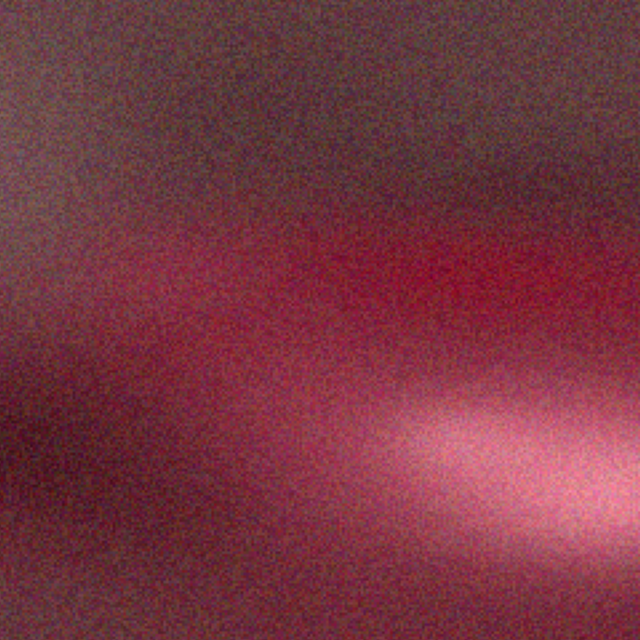
Reproduce this texture procedurally as a WebGL 2 fragment shader.

```glsl
#version 300 es
precision highp float;
// Grainy crimson gradient: smoky rose haze above, a soft pink glow at lower right.

uniform vec2 u_resolution;
out vec4 fragColor;

const float GRAIN_CELLS = 240.0;
const float GRAIN_STRENGTH = 0.17;

const vec3 SMOKE = vec3(0.38, 0.24, 0.25);
const vec3 ASH = vec3(0.46, 0.32, 0.33);
const vec3 UMBER = vec3(0.32, 0.17, 0.19);
const vec3 WINE = vec3(0.43, 0.16, 0.21);
const vec3 MAROON = vec3(0.29, 0.10, 0.13);
const vec3 CRIMSON = vec3(0.51, 0.08, 0.17);
const vec3 ROSE = vec3(0.60, 0.21, 0.30);
const vec3 PINK = vec3(0.84, 0.43, 0.52);
const vec3 BLUSH = vec3(0.95, 0.59, 0.65);

vec3 hash3(vec2 p) {
    vec3 q = fract(p.xyx * vec3(0.1031, 0.1030, 0.0973));
    q += dot(q, q.yxz + 33.33);
    return fract((q.xxy + q.yzz) * q.zyx);
}

// Independent value noise in each colour channel
vec3 colourNoise(vec2 p) {
    vec2 cell = floor(p);
    vec2 f = fract(p);
    f = f * f * (3.0 - 2.0 * f);
    vec3 low = mix(hash3(cell), hash3(cell + vec2(1.0, 0.0)), f.x);
    vec3 high = mix(hash3(cell + vec2(0.0, 1.0)), hash3(cell + 1.0), f.x);
    return mix(low, high, f.y);
}

// Soft elliptical falloff, tilted by an angle in radians
float blob(vec2 p, vec2 centre, vec2 radius, float angle) {
    vec2 d = p - centre;
    float c = cos(angle);
    float s = sin(angle);
    d = vec2(c * d.x + s * d.y, c * d.y - s * d.x) / radius;
    return exp(-dot(d, d));
}

vec3 backdrop(vec2 uv) {
    // Vertical wash from wine to smoke
    vec3 colour = mix(WINE, SMOKE, smoothstep(0.48, 0.84, uv.y));

    // Smoky upper half
    colour = mix(colour, ASH, 0.90 * blob(uv, vec2(-0.02, 0.74), vec2(0.24, 0.30), 0.0));
    colour = mix(colour, UMBER, 0.50 * blob(uv, vec2(0.42, 0.82), vec2(0.25, 0.14), 0.0));
    colour = mix(colour, UMBER, 0.85 * blob(uv, vec2(0.82, 0.70), vec2(0.30, 0.08), 0.0));

    // Crimson and rose bands across the middle
    colour = mix(colour, CRIMSON, 0.95 * blob(uv, vec2(0.74, 0.56), vec2(0.36, 0.09), -0.05));
    colour = mix(colour, CRIMSON, 0.40 * blob(uv, vec2(0.30, 0.45), vec2(0.20, 0.07), 0.2));
    colour = mix(colour, ROSE, 0.55 * blob(uv, vec2(0.27, 0.57), vec2(0.16, 0.08), 0.1));
    colour = mix(colour, ROSE, 0.65 * blob(uv, vec2(0.48, 0.36), vec2(0.20, 0.15), -0.3));

    // Dark lower left and muted floor
    colour = mix(colour, MAROON, 0.85 * blob(uv, vec2(0.03, 0.30), vec2(0.22, 0.14), -0.2));
    colour = mix(colour, MAROON, 0.40 * blob(uv, vec2(0.26, 0.20), vec2(0.16, 0.12), 0.0));
    colour = mix(colour, SMOKE, 0.60 * blob(uv, vec2(0.05, 0.02), vec2(0.30, 0.12), 0.0));
    return colour;
}

vec3 addGlow(vec3 colour, vec2 uv) {
    colour = mix(colour, ROSE, 0.75 * blob(uv, vec2(0.88, 0.30), vec2(0.36, 0.17), -0.08));
    colour = mix(colour, PINK, 0.95 * blob(uv, vec2(0.89, 0.255), vec2(0.29, 0.125), -0.05));
    colour = mix(colour, BLUSH, 0.45 * blob(uv, vec2(0.72, 0.31), vec2(0.11, 0.055), -0.1));
    return mix(colour, BLUSH, 0.60 * blob(uv, vec2(0.98, 0.225), vec2(0.17, 0.085), 0.0));
}

void main() {
    vec2 uv = gl_FragCoord.xy / u_resolution;
    vec3 colour = addGlow(backdrop(uv), uv);

    // Fine coloured grain
    vec3 grain = colourNoise(uv * GRAIN_CELLS + 0.25) - 0.5;
    colour += GRAIN_STRENGTH * grain;

    fragColor = vec4(clamp(colour, 0.0, 1.0), 1.0);
}
```
